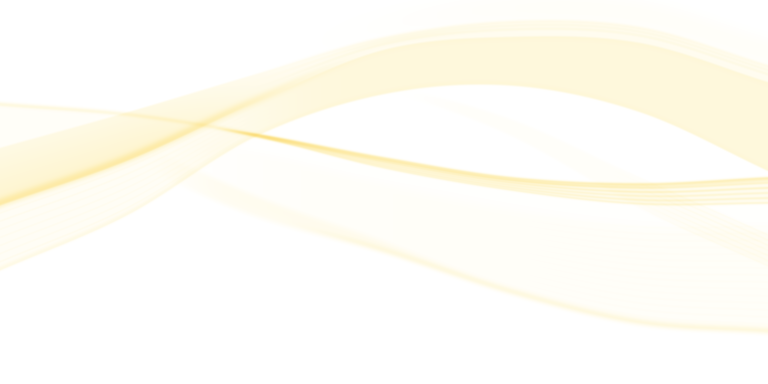
Reproduce this background procedurally as a WebGL 2 fragment shader.

```glsl
#version 300 es
precision highp float;
// Translucent golden ribbons and fine strands sweeping over white.
// Smooth curves through evenly spaced heights bound the ribbons; every
// layer adds ink, which finally absorbs light from the white ground.
uniform vec2 u_resolution;
out vec4 fragColor;

float hash(float n) { return fract(sin(n * 12.9898) * 43758.5453); }

// Catmull-Rom curve through seven heights spread over x = 0..1
float curve(float x, float k[7]) {
    int i = clamp(int(x * 6.0), 0, 5);
    float t = x * 6.0 - float(i);
    float b = k[i], c = k[i + 1];
    float a = i > 0 ? k[max(i - 1, 0)] : 2.0 * b - c;
    float d = i < 5 ? k[min(i + 2, 6)] : 2.0 * c - b;
    return b + 0.5 * t * (c - a + t * (2.0 * a - 5.0 * b + 4.0 * c - d
        + t * (3.0 * (b - c) + d - a)));
}

// Soft-edged area between two heights
float ribbon(float y, float low, float high, float soft) {
    float s = max(soft, 1.0 / u_resolution.y);
    return smoothstep(low - s, low + s, y) * (1.0 - smoothstep(high - s, high + s, y));
}

// Single soft line, kept at least about a pixel wide
float strand(float y, float center, float width) {
    float w = max(width, 0.6 / u_resolution.y);
    float d = (y - center) / w;
    return exp(-d * d) * width / w;
}

// Several strands spread evenly between two curves, of uneven strength
float strands(float y, float low, float high, int count, float width) {
    float sum = 0.0;
    for (int i = 0; i < count; i++) {
        float t = float(i) / float(count - 1);
        sum += strand(y, mix(high, low, t), width) * mix(0.6, 1.0, hash(float(i) + 3.0));
    }
    return sum;
}

void main() {
    vec2 p = gl_FragCoord.xy / u_resolution;
    float x = p.x, y = p.y;

    // Bounding curves
    float crest = curve(x, float[7](0.615, 0.708, 0.807, 0.901, 0.943, 0.927, 0.828));
    float spine = curve(x, float[7](0.466, 0.583, 0.734, 0.870, 0.904, 0.888, 0.786));
    float belly = curve(x, float[7](0.297, 0.442, 0.645, 0.755, 0.777, 0.708, 0.555));
    float cordTop = curve(x, float[7](0.729, 0.702, 0.651, 0.589, 0.537, 0.521, 0.537));
    float cordLow = curve(x, float[7](0.729, 0.700, 0.644, 0.563, 0.505, 0.469, 0.471));
    float hem = curve(x, float[7](0.720, 0.590, 0.448, 0.349, 0.240, 0.161, 0.138));
    float veilTop = curve(x, float[7](0.900, 0.870, 0.840, 0.780, 0.688, 0.536, 0.388));

    float ink = 0.0;
    float rightward = smoothstep(0.2, 0.45, x);

    // Faint haze above the crest and below the cord
    ink += 0.035 * smoothstep(0.35, 0.75, x) * ribbon(y, crest, crest + 0.07, 0.03);
    ink += 0.025 * smoothstep(0.15, 0.4, x) * ribbon(y, hem, mix(cordLow, hem, 0.2), 0.02);
    ink += 0.014 * smoothstep(0.2, 0.6, x) * ribbon(y, hem, cordLow, 0.02);

    // Upper ribbon: dense at the left, thinning to strands at the right
    float across = clamp((crest - y) / (crest - spine), 0.0, 1.0);
    ink += ribbon(y, spine, crest, 0.004)
        * mix(mix(0.16, 0.31, across), 0.045, smoothstep(0.15, 0.5, x));
    ink += 0.10 * smoothstep(0.3, 0.5, x)
        * strands(y, mix(crest, spine, 0.5), crest, 3, 0.005);

    // Main ribbon: pale stripes at the left, full colour at the right
    ink += ribbon(y, belly, spine, 0.004) * mix(0.055, 0.21, rightward);
    ink += 0.05 * (1.0 - smoothstep(0.12, 0.4, x)) * strands(y, belly, spine, 9, 0.003);
    ink += 0.08 * (1.0 - 0.6 * rightward) * strand(y, belly + 0.004, 0.007);
    ink += mix(0.30, 0.05, smoothstep(0.2, 0.5, x)) * strand(y, spine + 0.005, 0.013);

    // Thin lead-in that opens into a bundle of bright strands
    float opening = smoothstep(0.27, 0.36, x);
    ink += 0.16 * (1.0 - opening) * strand(y, cordTop, 0.006);
    ink += 0.04 * (1.0 - smoothstep(0.1, 0.25, x)) * ribbon(y, crest, cordTop, 0.004);
    ink += opening * (0.09 * ribbon(y, cordLow, cordTop, 0.003)
        + 0.23 * strands(y, cordLow, cordTop, 6, 0.0035)
        + 0.24 * strand(y, cordTop - 0.004, 0.006));

    // Lower hem: broad and soft at first, then a narrow glowing edge
    float hemWidth = mix(0.045, 0.010, smoothstep(0.25, 0.65, x));
    float hemFade = smoothstep(0.18, 0.3, x);
    ink += hemFade * 0.07 * ribbon(y, hem - 0.3 * hemWidth, hem + hemWidth, 0.012);
    ink += 0.11 * smoothstep(0.35, 0.5, x) * strand(y, hem, 0.009);
    ink += 0.018 * smoothstep(0.6, 0.9, x) * strands(y, hem, cordLow - 0.06, 16, 0.003);

    // Diagonal veil falling across the right side
    float veilLow = veilTop - mix(0.02, 0.08, smoothstep(0.5, 0.9, x));
    float veilFade = smoothstep(0.5, 0.62, x);
    ink += veilFade * 0.035 * ribbon(y, veilLow, veilTop, 0.008);
    ink += 0.05 * smoothstep(0.78, 0.92, x) * strands(y, veilLow, veilTop, 7, 0.003);

    // Gold absorption over white
    vec3 gold = vec3(0.985, 0.87, 0.50);
    fragColor = vec4(pow(gold, vec3(ink)), 1.0);
}
```
